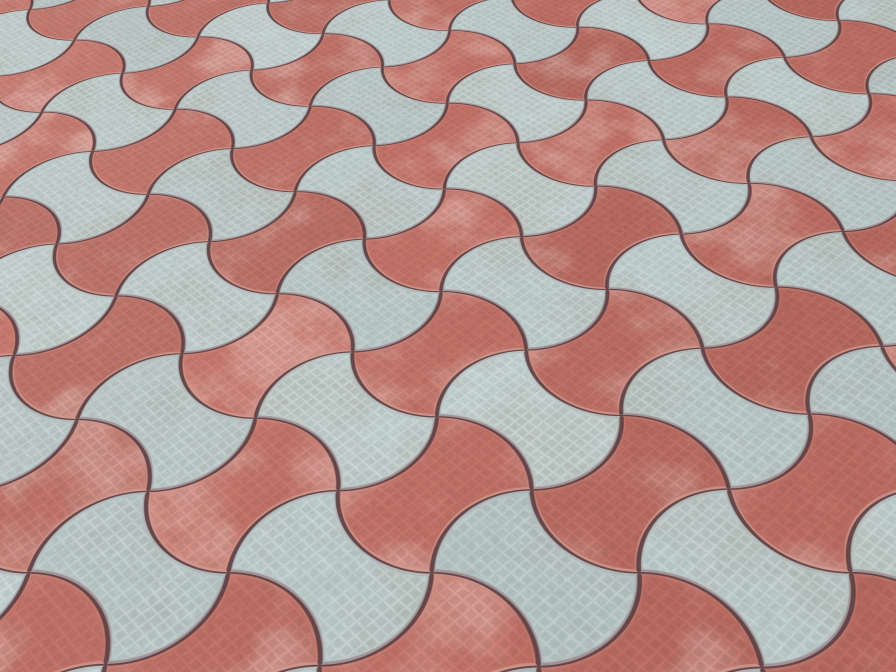
Give the GLSL for this texture, as a Shadertoy shader.

```glsl
const vec3 RED = vec3(0.725, 0.425, 0.385);
const vec3 WHITE = vec3(0.735, 0.785, 0.785);
const vec3 RED_DUST = vec3(0.81, 0.62, 0.59);
const vec3 WHITE_STAIN = vec3(0.69, 0.715, 0.69);
const vec3 GROOVE = vec3(0.36, 0.24, 0.25);
const vec3 RIM_SHADE = vec3(0.60, 0.51, 0.53);
const vec3 RIM_LIGHT = vec3(0.82, 0.61, 0.57);
const float ARC_RADIUS = 0.70711;   // circle through the corners of a unit cell
const float GROOVE_THIN = 0.007;
const float GROOVE_WIDE = 0.017;
const float RIM_WIDTH = 0.034;
const float GRID_LINES = 13.0;      // embossed lines per tile
const float GRID_DEPTH = 0.075;
const int SAMPLES = 3;              // per axis

// Floor to canvas in homogeneous coordinates: right, away, origin
const mat3 FLOOR_TO_VIEW = mat3(
    0.2995, -0.0014, -0.0097,
    0.0438,  0.1394,  0.0615,
    0.6424,  0.1476,  1.0);

float hash(vec2 p) {
    return fract(sin(dot(p, vec2(127.1, 311.7))) * 43758.5453);
}

float noise(vec2 p) {
    vec2 i = floor(p), f = fract(p);
    f = f * f * (3.0 - 2.0 * f);
    return mix(mix(hash(i), hash(i + vec2(1, 0)), f.x),
               mix(hash(i + vec2(0, 1)), hash(i + vec2(1, 1)), f.x), f.y);
}

float fbm(vec2 p) {
    float sum = 0.0, gain = 0.5;
    for (int i = 0; i < 4; i++) {
        sum += gain * noise(p);
        p = mat2(1.6, 1.2, -1.2, 1.6) * p + 7.3;
        gain *= 0.5;
    }
    return sum;
}

// Rows of the floor turned into square cells, one per tile
vec2 viewToCells(vec2 view) {
    vec3 h = inverse(FLOOR_TO_VIEW) * vec3(view, 1.0);
    vec2 ground = h.xy / h.z;
    return vec2(ground.x + 0.5 * ground.y, ground.x - 0.5 * ground.y);
}

vec3 paving(vec2 pos, vec2 view, float px) {
    vec2 cell = floor(pos);
    vec2 local = pos - cell - 0.5;
    bool isRed = mod(cell.x + cell.y, 2.0) > 0.5;
    bool swapped = isRed;
    if (swapped) local = local.yx;

    // Own sides bulge along y; the neighbours along x cut in
    float side = local.x < 0.0 ? -1.0 : 1.0;
    vec2 fromNeighbour = local - vec2(side, 0.0);
    float cut = length(fromNeighbour) - ARC_RADIUS;
    float bulge = ARC_RADIUS - length(local);
    float edge = min(abs(cut), bulge);
    vec2 outward = normalize(bulge < abs(cut) ? local : fromNeighbour * -sign(cut));
    if (cut < 0.0) {
        cell += swapped ? vec2(0.0, side) : vec2(side, 0.0);
        isRed = !isRed;
    }
    if (swapped) outward = outward.yx;
    float facingSide = abs(outward.x + outward.y) * 0.7071;
    float facingDown = (outward.y - outward.x) * 0.7071;

    // Base colour with wear, differing from tile to tile
    float tileRandom = hash(cell);
    vec2 wearPos = pos + 17.0 * tileRandom;
    float patches = fbm(wearPos * 2.2);
    float grain = fbm(wearPos * vec2(26.0, 19.0)) - 0.47;
    float dust = smoothstep(0.38, 0.78, patches + 0.24 * (tileRandom - 0.5));
    dust += 0.3 * (1.0 - smoothstep(0.0, 0.8, view.x)) * view.y;
    vec3 color = isRed ? mix(RED, RED_DUST, 0.7 * dust)
                       : mix(WHITE, WHITE_STAIN, 0.55 * dust);
    color *= 1.0 + 0.07 * (tileRandom - 0.5) + 0.10 * grain;
    color += 0.035 * (0.5 - view.x * 0.6) + 0.02 * (patches - 0.5);

    // Embossed diamond grid, faded where it gets too fine
    vec2 ridge = abs(fract(pos * GRID_LINES) - 0.5);
    float emboss = smoothstep(0.30, 0.48, max(ridge.x, ridge.y)) - 0.4;
    float fade = 1.0 - smoothstep(0.25, 0.7, px * GRID_LINES);
    float relief = smoothstep(0.03, 0.06, edge) * (0.5 + patches);
    color *= 1.0 + GRID_DEPTH * emboss * fade * relief;

    // Chamfered rim and shadowed groove
    float grooveWidth = mix(GROOVE_THIN, GROOVE_WIDE, facingSide * facingSide);
    float rim = 1.0 - smoothstep(RIM_WIDTH - 0.012, RIM_WIDTH, edge);
    vec3 rimColor = isRed ? RIM_LIGHT : RIM_SHADE;
    color = mix(color, rimColor, rim * mix(0.2, 0.75, smoothstep(-0.3, 0.6, facingDown)));
    float gap = 1.0 - smoothstep(grooveWidth * 0.6, grooveWidth * 1.3, edge);
    return mix(color, GROOVE, 0.9 * gap);
}

void mainImage(out vec4 fragColor, in vec2 fragCoord) {
    vec2 center = viewToCells(fragCoord / iResolution.y);
    float px = length(fwidth(center)) * 0.7;
    vec3 sum = vec3(0.0);
    for (int i = 0; i < SAMPLES * SAMPLES; i++) {
        vec2 offset = (vec2(i % SAMPLES, i / SAMPLES) + 0.5) / float(SAMPLES) - 0.5;
        vec2 view = (fragCoord + offset) / iResolution.y;
        sum += paving(viewToCells(view), view, px);
    }
    fragColor = vec4(sum / float(SAMPLES * SAMPLES), 1.0);
}
```
